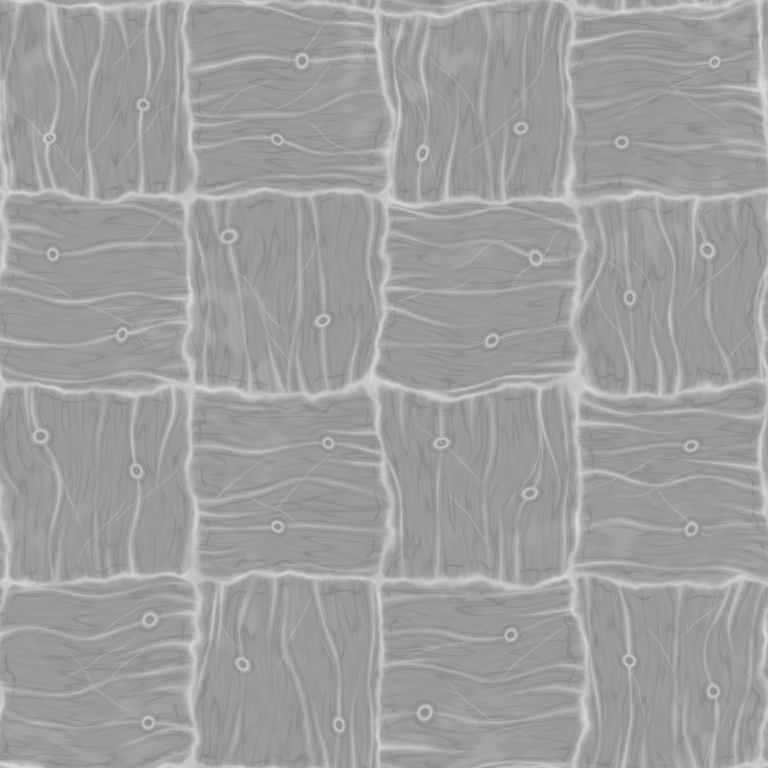
Reproduce this texture map procedurally as a WebGL 1 fragment shader.

```glsl
precision highp float;
// Basket-weave of grey wooden tiles: pale wavy seams, grain veins, knots and fine cracks.
uniform vec2 u_resolution;

const float TILES = 4.0;            // tiles across and down
const vec2 SHIFT = vec2(0.0, 0.03); // seam offset; widths below are in tiles too
const float BASE_GREY = 0.602;
const float SEAM_LIGHT = 0.14, SEAM_WIDTH = 0.017;
const float HALO_LIGHT = 0.045, HALO_WIDTH = 0.036;
const float CORNER = 0.06;
const float VEINS = 9.0, VEIN_LIGHT = 0.15, VEIN_WIDTH = 0.0085;
const float KNOT_RADIUS = 0.028, KNOT_WIDTH = 0.009;
const float CRACK_LIGHT = 0.06, CRACK_WIDTH = 0.005;
const float SHADE = 0.06, MOTTLE = 0.045, RELIEF = 0.03;

vec2 hash2(vec2 p) {
  vec3 q = fract(p.xyx * vec3(0.1031, 0.1030, 0.0973));
  q += dot(q, q.yzx + 33.33);
  return fract((q.xx + q.yz) * q.zy);
}

float corner(vec2 cell, vec2 offset, vec2 f, float period) {
  float angle = 6.2832 * hash2(mod(cell + offset, period)).x;
  return dot(vec2(cos(angle), sin(angle)), f - offset);
}

// Gradient noise that wraps after the given period
float noise(vec2 p, float period) {
  vec2 i = floor(p), f = fract(p);
  vec2 u = f * f * f * (f * (f * 6.0 - 15.0) + 10.0);
  return mix(mix(corner(i, vec2(0, 0), f, period), corner(i, vec2(1, 0), f, period), u.x),
             mix(corner(i, vec2(0, 1), f, period), corner(i, vec2(1, 1), f, period), u.x), u.y);
}

float bell(float d, float width) {
  return exp(-d * d / (width * width));
}

// Position across the grain of one vein at a distance along it
float veinPath(float index, float along, vec2 seed) {
  vec2 h = hash2(seed + index);
  float wave = noise(vec2(along * 2.2 + h.x * 9.0, index * 3.0 + seed.x + 0.4), 256.0);
  return (index + 0.2 + 0.6 * h.x) / VEINS + (h.y - 0.5) * 0.2 * (along - 0.5) + 0.09 * wave;
}

// x: light, y: shadow beside the veins and around the knots
vec2 veins(vec2 g, vec2 seed) {
  vec2 tone = vec2(0.0);
  for (float i = 0.0; i < VEINS; i++) {
    vec2 h = hash2(seed + i * 5.3 + 2.0);
    float along = h.x > 0.5 ? g.y : 1.0 - g.y;
    float reach = mod(i, 2.0) > 0.5 ? 1.0 - smoothstep(0.05, 0.3 + 0.4 * h.y, along)
                : 0.5 + 0.5 * smoothstep(-0.3, 0.3, noise(g.yy * 3.0 + h * 20.0, 64.0));
    float width = VEIN_WIDTH * (0.5 + 0.5 * reach + pow(abs(2.0 * g.y - 1.0), 5.0));
    float d = abs(g.x - veinPath(i, g.y, seed));
    float light = reach * (0.4 + 0.6 * h.y) * (0.85 * bell(d, width) + 0.3 * bell(d, width * 3.0));
    float shade = reach * bell(d - width * 3.2, width * 0.8);
    // Two knots, each carried by a long vein
    if (i == 2.0 || i == 6.0) {
      float y = 0.2 + 0.6 * h.x;
      float r = length(g - vec2(veinPath(i, y, seed), y));
      float outside = smoothstep(KNOT_RADIUS * 0.5, KNOT_RADIUS, r);
      light = max(light * outside, bell(r - KNOT_RADIUS, KNOT_WIDTH));
      shade = max(shade * outside, bell(r - KNOT_RADIUS * 1.9, KNOT_WIDTH * 0.8));
      shade = max(shade, bell(r - KNOT_RADIUS * 0.4, KNOT_WIDTH * 0.8));
    }
    tone = max(tone, vec2(light, shade));
  }
  return tone;
}

// Thin slanted cracks crossing the grain
float cracks(vec2 g, vec2 seed) {
  float light = 0.0;
  for (float i = 0.0; i < 5.0; i++) {
    vec2 place = hash2(seed + i * 7.1 + 40.0), style = hash2(seed + i * 3.7 + 80.0);
    float angle = (place.x > 0.5 ? 1.0 : -1.0) * mix(0.3, 0.9, style.x);
    vec2 q = g - mix(vec2(0.15), vec2(0.85), place);
    q = vec2(cos(angle) * q.x - sin(angle) * q.y, sin(angle) * q.x + cos(angle) * q.y);
    q.x += 0.04 * noise(vec2(q.y * 5.0 + 20.0, i + seed.y + 0.4), 256.0);
    float span = 1.0 - smoothstep(0.1, 0.32, abs(q.y));
    light = max(light, step(0.4, style.y) * span * bell(q.x, CRACK_WIDTH));
  }
  return light;
}

void main() {
  vec2 p = gl_FragCoord.xy / u_resolution * TILES + SHIFT;
  // Slow bend for the grain, with a rougher one added for the seams
  vec2 grain = p + 0.1 * vec2(noise(p * 2.0 + 0.37, 8.0), noise(p * 2.0 + 3.63, 8.0));
  vec2 q = grain + 0.045 * vec2(noise(p * 6.0 + 0.3, 24.0), noise(p * 6.0 + 7.6, 24.0))
         + 0.016 * vec2(noise(p * 16.0, 64.0), noise(p * 16.0 + 9.5, 64.0));
  vec2 cell = mod(floor(q), TILES), f = fract(q), g = grain - floor(q);
  g = mod(cell.x + cell.y, 2.0) > 0.5 ? g : g.yx; // x across, y along the grain
  vec2 seed = cell * vec2(17.0, 29.0) + 11.0;

  // Seam around a rounded tile, with a broken dark rim
  vec2 b = abs(f - 0.5) - 0.5 + CORNER;
  float edge = CORNER - length(max(b, 0.0)) - min(max(b.x, b.y), 0.0);
  float inset = max(edge, 0.0);
  float wear = 0.9 + 0.7 * noise(p * 5.0, 20.0);
  float seam = wear * (SEAM_LIGHT * bell(inset, SEAM_WIDTH) + HALO_LIGHT * bell(inset, HALO_WIDTH));
  float rim = bell(edge - 0.065 - 0.03 * noise(p * 13.0, 52.0), 0.008)
            * smoothstep(-0.2, 0.1, noise(p * 9.0, 36.0));

  // Fine streaks, ridges and cloudy patches
  float streak = noise(g * vec2(17.0, 2.6) + seed, 256.0);
  float line = bell(streak, 0.06) * smoothstep(-0.3, 0.15, noise(g * vec2(6.0, 4.0) + seed, 256.0));
  float ridge = noise(g * vec2(46.0, 9.0) + seed * 1.7, 256.0);
  float cloud = smoothstep(-0.05, 0.3, noise(g * vec2(10.0, 6.0) + seed * 1.3, 256.0))
              * smoothstep(-0.05, 0.35, noise(p + 0.5, TILES));

  vec2 vein = veins(g, seed);
  float light = max(VEIN_LIGHT * vein.x, CRACK_LIGHT * cracks(g, seed));
  light = max(light, seam) + 0.3 * min(light, seam);
  float shade = SHADE * max(max(0.75 * vein.y, rim), 0.75 * line);
  shade *= 1.0 - smoothstep(0.03, 0.09, light);
  float grey = BASE_GREY + light - shade + MOTTLE * cloud + RELIEF * ridge;
  gl_FragColor = vec4(vec3(min(grey, 0.84)), 1.0);
}
```
